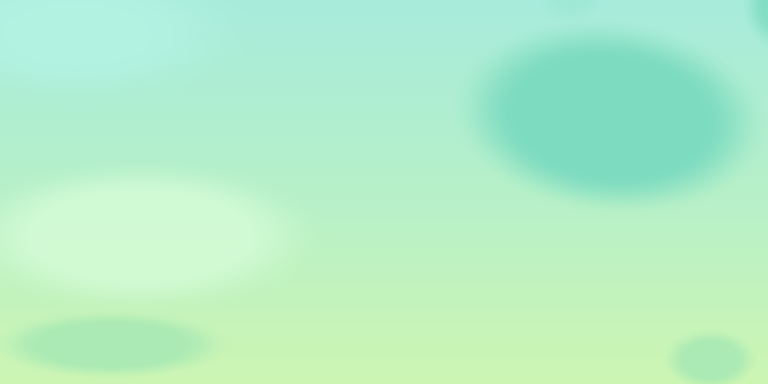
Write a WebGL 2 fragment shader that draws this background.

```glsl
#version 300 es
precision highp float;
// Soft pastel gradient from aqua to lime with blurred oval patches.

uniform vec2 u_resolution;
out vec4 outColor;

// Backdrop colours, from the top edge to the bottom edge
const vec3 AQUA = vec3(0.655, 0.922, 0.860);
const vec3 MINT = vec3(0.712, 0.940, 0.790);
const vec3 LIME = vec3(0.802, 0.962, 0.700);
const float MINT_HEIGHT = 0.52;

// Patch colours
const vec3 TEAL = vec3(0.490, 0.860, 0.750);
const vec3 PALE_GREEN = vec3(0.825, 0.985, 0.835);
const vec3 PALE_CYAN = vec3(0.700, 0.950, 0.885);
const vec3 LEAF = vec3(0.665, 0.915, 0.705);

const float TEAL_TILT = -0.10;

// Coverage of a blurred ellipse; softness is a fraction of its radii
float softOval(vec2 p, vec2 center, vec2 radii, float softness, float tilt) {
    float c = cos(tilt), s = sin(tilt);
    vec2 q = p - center;
    q = vec2(c * q.x + s * q.y, c * q.y - s * q.x);
    return 1.0 - smoothstep(1.0 - softness, 1.0 + softness, length(q / radii));
}

vec3 backdrop(float y) {
    vec3 lower = mix(LIME, MINT, clamp(y / MINT_HEIGHT, 0.0, 1.0));
    return mix(lower, AQUA, clamp((y - MINT_HEIGHT) / (1.0 - MINT_HEIGHT), 0.0, 1.0));
}

void main() {
    // One unit is the canvas height; x runs from 0 to 2
    vec2 p = gl_FragCoord.xy / u_resolution * vec2(2.0, 1.0);
    vec3 color = backdrop(p.y);

    // Pale patches on the left
    color = mix(color, PALE_CYAN, 0.9 * softOval(p, vec2(0.20, 0.915), vec2(0.32, 0.135), 0.48, 0.0));
    color = mix(color, PALE_GREEN, 0.92 * softOval(p, vec2(0.365, 0.385), vec2(0.37, 0.152), 0.32, 0.0));

    // Large teal oval and the faint accents along the top
    color = mix(color, TEAL, softOval(p, vec2(1.59, 0.695), vec2(0.335, 0.205), 0.27, TEAL_TILT));
    color = mix(color, TEAL, 0.18 * softOval(p, vec2(1.485, 1.0), vec2(0.06, 0.045), 0.6, 0.0));
    color = mix(color, TEAL, 0.85 * softOval(p, vec2(2.03, 0.985), vec2(0.07, 0.085), 0.45, 0.0));

    // Leaf-green patches near the bottom
    color = mix(color, LEAF, 0.95 * softOval(p, vec2(0.29, 0.102), vec2(0.248, 0.072), 0.28, 0.0));
    color = mix(color, LEAF, 0.95 * softOval(p, vec2(1.85, 0.063), vec2(0.097, 0.063), 0.32, 0.0));

    outColor = vec4(color, 1.0);
}
```
